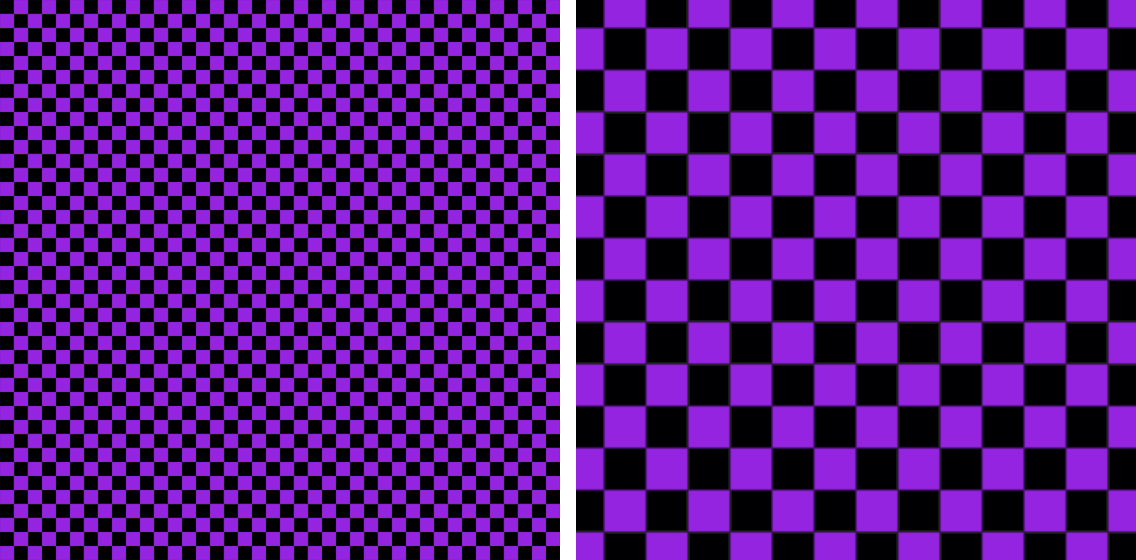
Left: the whole. Right: its middle third, enlarged.
Give the GLSL for this pattern, as a three.js fragment shader.

```glsl
// Violet and black checkerboard, 40 by 40 squares (20 repeats each way).
// Two soft square waves are multiplied to make the squares; a faint grey-green
// rim darkens some of the grid lines on the black side, varied by a wrapped hash.

varying vec2 vUv;

const float CELLS = 40.0;
const float EDGE = 0.078;      // width of the soft edge, in squares
const float RIM_PERIOD = 5.0;  // grid lines between repeats of the rim

const vec3 BLACK = vec3(0.0, 0.0, 0.008);
const vec3 VIOLET = vec3(0.58, 0.14, 0.88);
const vec3 RIM = vec3(0.12, 0.15, 0.10);

float hash(vec2 p) {
  return fract(sin(dot(p, vec2(127.1, 311.7))) * 43758.5453);
}

// Distance to the nearest grid line
float lineDistance(float x) {
  return 0.5 - abs(fract(x) - 0.5);
}

// +1 in even squares, -1 in odd ones, with a linear ramp across each line
float softSquareWave(float x, float edge) {
  float side = 1.0 - 2.0 * mod(floor(x), 2.0);
  return side * min(lineDistance(x) / (0.5 * edge), 1.0);
}

// Rim along the first two lines of each period, uneven from square to square
float rimStrength(float across, float along, float edge) {
  float index = mod(floor(across + 0.5), CELLS);
  float phase = mod(index, RIM_PERIOD);
  float chosen = step(0.5, phase) * step(phase, 2.5);
  float band = 1.0 - smoothstep(0.35 * edge, 0.65 * edge, lineDistance(across));
  float wear = mix(0.7, 1.0, hash(vec2(index, mod(floor(along), CELLS))));
  return chosen * band * wear;
}

void main() {
  // Squares are counted from the upper left, where the first one is black
  vec2 grid = vec2(vUv.x, 1.0 - vUv.y) * CELLS;

  // Checkerboard
  float wave = softSquareWave(grid.x, EDGE) * softSquareWave(grid.y, EDGE);
  float violetAmount = 0.5 - 0.5 * wave;
  vec3 color = mix(BLACK, VIOLET, violetAmount);

  // Rim on the dark side of the edges
  float rim = max(rimStrength(grid.x, grid.y, EDGE), rimStrength(grid.y, grid.x, EDGE));
  float darkSide = smoothstep(0.3, 0.8, 1.0 - violetAmount);
  color = mix(color, RIM, rim * darkSide);

  gl_FragColor = vec4(color, 1.0);
}
```
